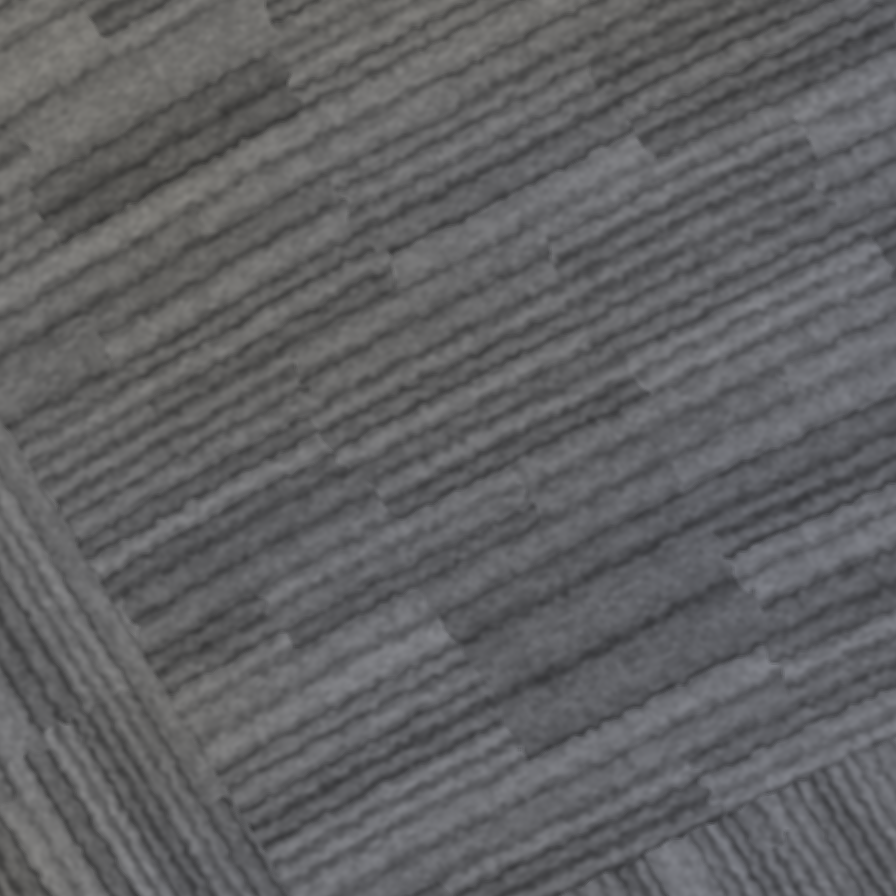
This texture is drawn by a Shadertoy shader. Its source:

```glsl
#define BAND_WIDTH 0.076
#define SIDE_BAND_WIDTH 0.056
#define BLOCK_LENGTH 0.31
#define SINGLE_CHANCE 0.12
#define TRIPLE_CHANCE 0.42
#define FRAY 0.085
#define GROOVE_DEPTH 0.092
#define RIDGE_LIGHT 0.036
#define GRAIN 0.085
#define SOFTNESS 0.0036
#define STRIPE_ANGLE 0.475
#define SEAM_NORMAL vec2(0.856, 0.518)

float hash(vec2 p) {
    vec3 q = fract(p.xyx * 0.1031);
    q += dot(q, q.yzx + 33.33);
    return fract((q.x + q.y) * q.z);
}

float noise(vec2 p) {
    vec2 i = floor(p), f = fract(p);
    f = f * f * (3.0 - 2.0 * f);
    return mix(mix(hash(i), hash(i + vec2(1, 0)), f.x),
               mix(hash(i + vec2(0, 1)), hash(i + vec2(1, 1)), f.x), f.y);
}

// Brightness of ribbed pile: q.x runs along the ribs, q.y across them
float ribbedPile(vec2 q, float bandWidth) {
    float height = q.y / bandWidth;
    height += FRAY * (noise(q * vec2(110.0, 60.0)) - 0.5);
    height += 0.09 * (noise(q * vec2(5.0, 4.0) + 30.0) - 0.5);

    // Blocks along each band, with uneven ends
    float band = floor(height);
    float block = q.x / BLOCK_LENGTH + 0.2 * (hash(vec2(band, 7.0)) - 0.5);
    block += 0.5 * step(0.72, hash(vec2(band, 31.0)));
    block += 0.05 * (noise(q * 90.0 + 11.0) - 0.5);
    vec2 cell = vec2(floor(block), band);

    // Each block divides into one, two or three ribs
    float pick = hash(cell + 53.0);
    float count = 1.0 + step(SINGLE_CHANCE, pick) + step(1.0 - TRIPLE_CHANCE, pick);
    float row = fract(height) * count;
    float across = fract(row);
    float rib = band * 3.0 + floor(row) + count * 101.0;
    float tone = hash(vec2(cell.x + 17.0, rib));
    float depth = mix(0.4, 1.15, hash(vec2(cell.x + 71.0, rib)));

    // Dark groove between ribs, pale ridge just above it
    float edge = min(across, 1.0 - across) / count;
    float groove = 1.0 - smoothstep(0.007, 0.135, edge);
    float ridge = smoothstep(0.12, 0.4, across) * (1.0 - smoothstep(0.45, 1.0, across));
    return 0.330 + 0.122 * tone - GROOVE_DEPTH * depth * groove + RIDGE_LIGHT * ridge;
}

float carpet(vec2 p) {
    float s = sin(STRIPE_ANGLE), c = cos(STRIPE_ANGLE);
    float u = dot(p - vec2(0.0, 0.535), SEAM_NORMAL);
    float v = dot(p - vec2(0.625, 0.0), vec2(-s, c));
    v += 0.05 * (p.x - 0.5) * (p.x - 0.5);
    float fray = 0.006 * (noise(p * 80.0) - 0.5);

    // Main tile, with quarter-turned neighbours beyond its two seams
    bool inside = u + fray > 0.0 && v + fray > 0.0;
    float shade = inside ? ribbedPile(vec2(u, v), BAND_WIDTH)
                         : ribbedPile(vec2(v, u) + 3.0, SIDE_BAND_WIDTH);
    float seam = v < -0.01 ? abs(u) : min(abs(u), u > 0.0 ? abs(v) : 1.0);
    shade -= 0.03 * (1.0 - smoothstep(0.001, 0.008, seam));

    // Yarn loops
    vec2 yarn = inside ? vec2(u, v) : vec2(v, u);
    float loops = noise(yarn * vec2(105.0, 150.0)) + 0.5 * noise(yarn * 230.0 + 9.0);
    return shade + GRAIN * (loops - 0.75);
}

void mainImage(out vec4 fragColor, in vec2 fragCoord) {
    vec2 p = fragCoord / iResolution.y;

    // Soft focus from a small grid of samples
    float shade = 0.0;
    for (int i = 0; i < 9; i++) {
        vec2 offset = vec2(i % 3, i / 3) - 1.0;
        shade += carpet(p + offset * SOFTNESS * 0.5) / 9.0;
    }

    // Broad wear, warm at the left and cool at the lower right
    shade += 0.03 * (noise(p * 4.0 + 5.0) - 0.5);
    float cool = clamp(0.45 + 0.8 * (p.x - 0.5) - 0.5 * (p.y - 0.5)
                       + 0.6 * (noise(p * 5.0) - 0.5), -0.2, 1.0);
    vec3 tint = mix(vec3(1.01, 1.0, 0.98), vec3(0.98, 0.995, 1.05), cool);
    fragColor = vec4(clamp(shade * tint, 0.0, 1.0), 1.0);
}
```
